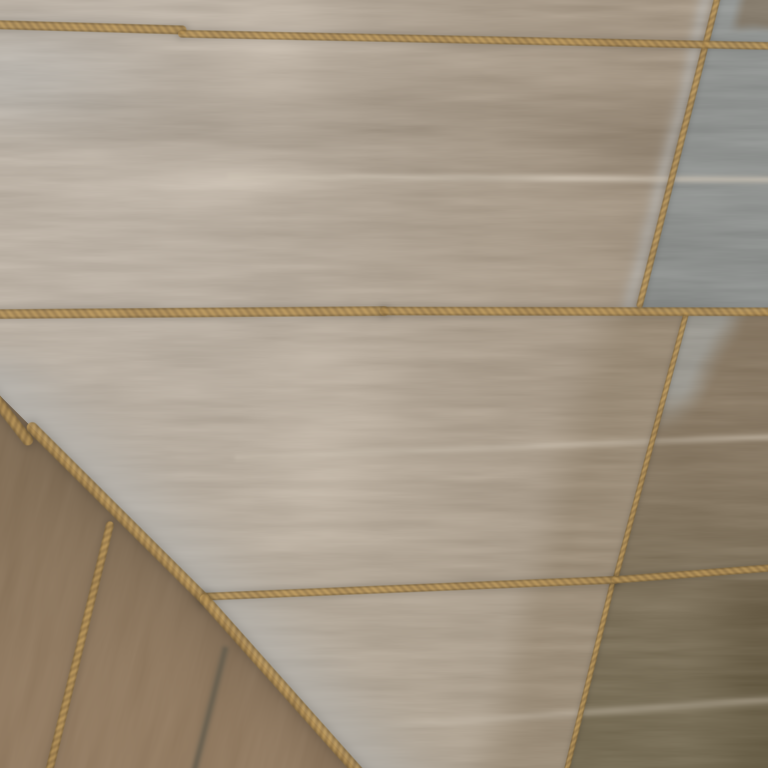
A WebGL 2 fragment shader for this texture:

```glsl
#version 300 es
precision highp float;
// Brushed beige panels divided by twisted gold cords, with a shaded right edge.
uniform vec2 u_resolution;
out vec4 fragColor;

const vec3 GOLD = vec3(0.73, 0.59, 0.35);
const vec3 GOLD_DARK = vec3(0.52, 0.41, 0.25);
const vec3 PALE = vec3(0.80, 0.76, 0.70);
const vec3 COOL = vec3(0.69, 0.69, 0.68);
const vec3 SHADE = vec3(0.49, 0.43, 0.35);

float hash(vec2 p) {
  vec3 q = fract(vec3(p.xyx) * 0.1031);
  q += dot(q, q.yzx + 33.33);
  return fract((q.x + q.y) * q.z);
}

float noise(vec2 p) {
  vec2 i = floor(p), f = fract(p);
  f = f * f * (3.0 - 2.0 * f);
  return mix(mix(hash(i), hash(i + vec2(1, 0)), f.x),
             mix(hash(i + vec2(0, 1)), hash(i + vec2(1, 1)), f.x), f.y);
}

float fbm(vec2 p) {
  float sum = 0.0, amp = 0.5;
  for (int i = 0; i < 4; i++) {
    sum += amp * noise(p);
    p = p * 2.03 + 17.1;
    amp *= 0.5;
  }
  return sum;
}

// Soft elliptical spot, 1 at its centre.
float glow(vec2 p, vec2 centre, vec2 size) {
  vec2 d = (p - centre) / size;
  return exp(-dot(d, d));
}

// Signed side distance, distance along, and distance to the segment a-b.
vec3 segment(vec2 p, vec2 a, vec2 b) {
  float len = length(b - a);
  vec2 dir = (b - a) / len, q = p - a;
  float along = dot(q, dir);
  return vec3(dir.x * q.y - dir.y * q.x, along,
              length(q - dir * clamp(along, 0.0, len)));
}

// Positive to the right of the upward line a-b.
float rightOf(vec2 p, vec2 a, vec2 b) {
  return p.x - mix(a.x, b.x, (p.y - a.y) / (b.y - a.y));
}

vec3 cord(vec3 base, vec2 p, vec2 a, vec2 b, float w, float px) {
  vec3 s = segment(p, a, b);
  float twist = 0.5 + 0.5 * sin(6.2832 * (s.y / 0.0105 + 0.45 * s.x / w));
  float wear = noise(vec2(s.y * 45.0, a.y * 91.0));
  vec3 c = mix(GOLD_DARK, GOLD, 0.35 + 0.45 * twist + 0.25 * wear);
  c *= 1.0 - 0.2 * smoothstep(0.3, 1.0, abs(s.x) / w);
  c = mix(c, base, 0.12);
  base *= 1.0 - 0.14 * exp(-pow(s.z / (w * 1.6), 2.0));
  return mix(base, c, 1.0 - smoothstep(w - px, w + px, s.z));
}

vec3 seam(vec3 base, vec2 p, vec2 a, vec2 b, vec3 tint, float w, float amount) {
  float d = segment(p, a, b).z;
  return mix(base, tint, amount * exp(-d * d / (w * w)));
}

void main() {
  vec2 p = gl_FragCoord.xy / u_resolution;
  float px = 1.0 / min(u_resolution.x, u_resolution.y);
  float cloud = fbm(p * 7.0);
  float streak = fbm(vec2(p.x * 8.0, p.y * 95.0));

  // Main wall: pale at the left, browner to the right
  vec3 col = mix(vec3(0.735, 0.695, 0.645), vec3(0.645, 0.590, 0.520), smoothstep(0.1, 0.9, p.x));
  col = mix(col, vec3(0.68, 0.635, 0.565), 0.4 * (1.0 - smoothstep(0.0, 0.6, p.y)));
  col -= 0.06 * glow(p, vec2(0.45, 0.84), vec2(0.45, 0.05));
  col -= 0.06 * glow(p, vec2(0.84, 0.80), vec2(0.12, 0.05));
  col += 0.07 * glow(p, vec2(0.31, 0.765), vec2(0.10, 0.03));
  col += 0.05 * glow(p, vec2(0.35, 0.95), vec2(0.07, 0.08));
  col += 0.05 * glow(p, vec2(0.42, 0.41), vec2(0.08, 0.14));
  col = mix(col, COOL, 0.5 * glow(p, vec2(0.0, 0.90), vec2(0.16, 0.07)));

  // Right side, one boundary per row
  float r1 = rightOf(p, vec2(0.833, 0.603), vec2(0.935, 1.0));
  float r2 = rightOf(p, vec2(0.801, 0.245), vec2(0.893, 0.590));
  float r3 = rightOf(p, vec2(0.738, 0.0), vec2(0.797, 0.238));
  float upper = smoothstep(0.592, 0.596, p.y);
  float lower = 1.0 - smoothstep(0.243, 0.247, p.y);
  float edge = mix(mix(r2, r3, lower), r1, upper);
  float soft = smoothstep(-0.14, -0.07, edge + 0.05 * (cloud - 0.5)) * (1.0 - upper);
  col = mix(col, vec3(0.575, 0.515, 0.430), 0.6 * soft);
  float margin = glow(vec2(edge + 0.016 + 0.02 * (cloud - 0.5), 0.0), vec2(0.0), vec2(0.011, 1.0));
  col = mix(col, COOL, 0.55 * margin * upper);

  vec3 blueGrey = vec3(0.565, 0.575, 0.565) + 0.04 * (p.y - 0.8);
  float brownTop = smoothstep(0.955, 0.975, p.y + 0.04 * (cloud - 0.5)) * smoothstep(0.02, 0.04, edge);
  blueGrey = mix(blueGrey, SHADE, 0.7 * brownTop);
  vec3 brown = mix(vec3(0.46, 0.42, 0.33), vec3(0.53, 0.47, 0.39), smoothstep(0.0, 0.5, p.y));
  brown -= 0.06 * smoothstep(0.88, 1.0, p.x) * lower;
  float spill = smoothstep(0.43, 0.50, p.y) * (1.0 - smoothstep(0.0, 0.05, edge - 0.32 * (p.y - 0.46) + 0.06 * (cloud - 0.5)));
  brown = mix(brown, vec3(0.61, 0.60, 0.57), spill);
  col = mix(col, mix(brown, blueGrey, upper), smoothstep(-px, px, edge));

  // Lengthwise seams
  col = seam(col, p, vec2(0.30, 0.770), vec2(1.0, 0.766), PALE, 0.005, 0.6);
  col = seam(col, p, vec2(0.31, 0.404), vec2(1.0, 0.431), PALE, 0.005, 0.4);
  col = seam(col, p, vec2(0.43, 0.049), vec2(1.0, 0.089), PALE, 0.006, 0.35);
  col += 0.09 * (streak - 0.47) + 0.05 * (cloud - 0.47);

  // Lower left triangle with a cool rim on the wall beside it
  float diag = rightOf(p, vec2(0.267, 0.219), vec2(0.042, 0.443));
  float diagLow = rightOf(p, vec2(0.462, 0.0), vec2(0.267, 0.219));
  float side = p.y > 0.219 ? diag : diagLow;
  col = mix(col, COOL, 0.6 * exp(-pow(side / 0.09, 2.0)) * smoothstep(0.58, 0.50, p.y));
  vec3 floorCol = mix(vec3(0.53, 0.45, 0.355), vec3(0.575, 0.485, 0.385), smoothstep(0.4, 0.0, p.y));
  floorCol *= 1.0 - 0.12 * exp(-abs(side) / 0.05);
  floorCol += 0.05 * (fbm(vec2(p.x * 60.0 - p.y * 15.0, p.y * 8.0)) - 0.47);
  floorCol = seam(floorCol, p, vec2(0.254, 0.0), vec2(0.293, 0.154), vec3(0.39, 0.36, 0.30), 0.005, 0.8);
  floorCol = cord(floorCol, p, vec2(0.0625, -0.01), vec2(0.143, 0.316), 0.0052, px);
  col = mix(col, floorCol, 1.0 - smoothstep(-px, px, side));

  // Cords between the panels
  col = cord(col, p, vec2(0.833, 0.603), vec2(0.936, 1.01), 0.0042, px);
  col = cord(col, p, vec2(0.801, 0.245), vec2(0.893, 0.590), 0.0036, px);
  col = cord(col, p, vec2(0.736, -0.01), vec2(0.797, 0.238), 0.0036, px);
  col = cord(col, p, vec2(-0.01, 0.968), vec2(0.237, 0.961), 0.0058, px);
  col = cord(col, p, vec2(0.237, 0.956), vec2(1.01, 0.940), 0.0050, px);
  col = cord(col, p, vec2(-0.01, 0.591), vec2(0.50, 0.595), 0.0062, px);
  col = cord(col, p, vec2(0.50, 0.595), vec2(1.01, 0.594), 0.0056, px);
  col = cord(col, p, vec2(0.265, 0.223), vec2(0.801, 0.245), 0.0050, px);
  col = cord(col, p, vec2(0.801, 0.245), vec2(1.01, 0.261), 0.0048, px);
  col = cord(col, p, vec2(-0.01, 0.486), vec2(0.036, 0.427), 0.0070, px);
  col = cord(col, p, vec2(0.042, 0.443), vec2(0.267, 0.219), 0.0072, px);
  col = cord(col, p, vec2(0.267, 0.219), vec2(0.471, -0.01), 0.0072, px);
  fragColor = vec4(clamp(col, 0.0, 1.0), 1.0);
}
```
